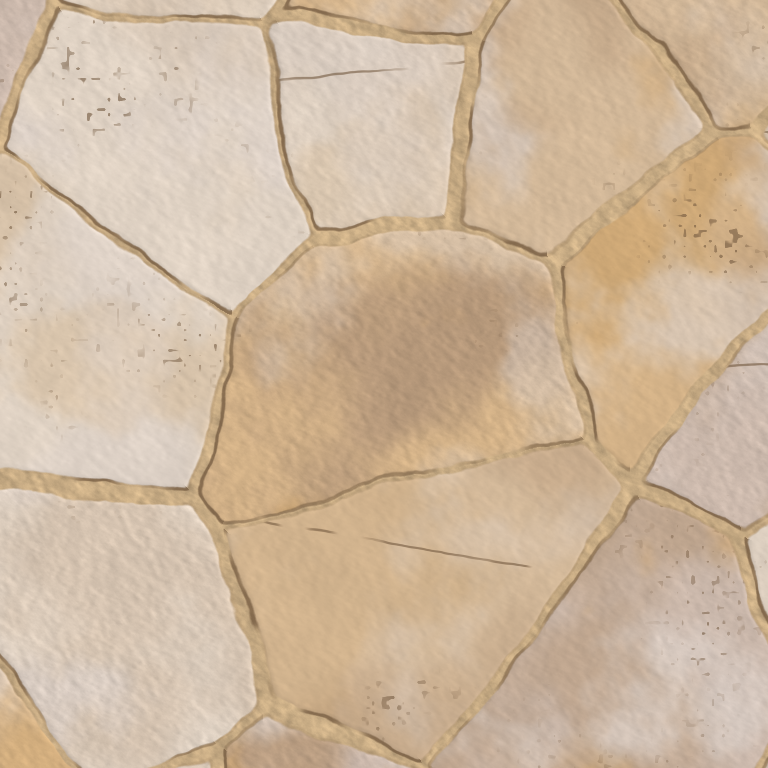
This texture is drawn by a three.js fragment shader. Its source:

```glsl
// Sunlit crazy paving: irregular pale sandstone slabs set in sandy mortar.
varying vec2 vUv;

const float SLABS_ACROSS = 3.1;
const float JITTER = 0.86;
const float JOINT_MIN = 0.004;      // half widths of the mortar joints
const float JOINT_MAX = 0.012;
const float CORNER_ROUND = 0.008;
const float EDGE_SOFT = 0.0016;
const float GRAIN_RELIEF = 0.17;
const float CRACK_SHARE = 0.35;
const vec2 SHADOW_DIR = vec2(-0.83, -0.56);
const vec3 MAUVE = vec3(0.795, 0.722, 0.672);
const vec3 CREAM = vec3(0.875, 0.822, 0.765);
const vec3 SAND = vec3(0.825, 0.722, 0.600);
const vec3 HONEY = vec3(0.825, 0.695, 0.530);
const vec3 BROWN_STAIN = vec3(0.710, 0.595, 0.480);
const vec3 GOLD_STAIN = vec3(0.790, 0.625, 0.400);
const vec3 PALE_BLOOM = vec3(0.860, 0.815, 0.785);
const vec3 MORTAR = vec3(0.785, 0.675, 0.520);
const vec3 SHADOW = vec3(0.440, 0.340, 0.240);

vec3 hash3(vec2 p) {
  vec3 q = fract(vec3(p.xyx) * vec3(0.1031, 0.1030, 0.0973));
  q += dot(q, q.yxz + 33.33);
  return fract((q.xxy + q.yzz) * q.zyx);
}

float noise(vec2 p) {
  vec2 i = floor(p), f = fract(p);
  f = f * f * (3.0 - 2.0 * f);
  vec2 e = vec2(0.0, 1.0);
  return mix(mix(hash3(i).x, hash3(i + e.yx).x, f.x),
             mix(hash3(i + e.xy).x, hash3(i + e.yy).x, f.x), f.y);
}

float fbm(vec2 p) {
  float sum = 0.0, amp = 0.5;
  for (int i = 0; i < 5; i++) {
    sum += amp * noise(p);
    p = mat2(1.6, 1.2, -1.2, 1.6) * p + 17.3;
    amp *= 0.5;
  }
  return sum;
}

float smoothMin(float a, float b, float k) {
  float h = max(k - abs(a - b), 0.0) / k;
  return min(a, b) - 0.25 * h * h * k;
}

vec2 slabCentre(vec2 id) {
  return id + 0.5 + JITTER * (hash3(id + 61.0).xy - 0.5);
}

// Signed distance to the slab edge (positive inside), its outward normal and the slab id
float slabEdge(vec2 p, out vec2 normal, out vec2 id) {
  vec2 q = p * SLABS_ACROSS, base = floor(q);
  float nearest = 1e3;
  for (int y = -2; y <= 2; y++)
    for (int x = -2; x <= 2; x++) {
      vec2 cell = base + vec2(x, y);
      float d = distance(q, slabCentre(cell));
      if (d < nearest) { nearest = d; id = cell; }
    }
  vec2 own = slabCentre(id);
  float edge = 1e3, closest = 1e3;
  for (int y = -2; y <= 2; y++)
    for (int x = -2; x <= 2; x++) {
      if (x == 0 && y == 0) continue;
      vec2 cell = id + vec2(x, y), other = slabCentre(cell);
      vec2 n = normalize(other - own);
      float joint = mix(JOINT_MIN, JOINT_MAX, hash3(id + cell + 7.0).x);
      joint *= 0.6 + 0.8 * noise(p * 7.0);
      float d = dot(0.5 * (own + other) - q, n) / SLABS_ACROSS - joint;
      if (d < closest) { closest = d; normal = n; }
      edge = smoothMin(edge, d, CORNER_ROUND);
    }
  return edge;
}

// Slanted pitted grain, lit as a relief
float grain(vec2 p) {
  vec2 g = mat2(0.8, 0.6, -0.6, 0.8) * p * vec2(75.0, 125.0);
  return fbm(g) - fbm(g + vec2(0.35, 0.55));
}

vec3 slabColour(vec2 p, vec2 id) {
  vec3 kind = hash3(id + 23.0), wear = hash3(id + 91.0);
  vec3 col = kind.x < 0.36 ? MAUVE : kind.x < 0.62 ? CREAM : kind.x < 0.84 ? SAND : HONEY;
  float clean = kind.x >= 0.36 && kind.x < 0.62 ? 0.3 : 1.0;
  vec2 s = p + kind.yz * 19.0;      // stains break off at the joints
  float brown = smoothstep(0.42, 0.70, fbm(s * 4.5));
  float gold = smoothstep(0.50, 0.64, fbm(s * 5.0 + 31.0));
  float bloom = smoothstep(0.46, 0.68, fbm(s * 6.0 + 57.0));
  col = mix(col, BROWN_STAIN, brown * clean * mix(0.4, 1.0, wear.x));
  col = mix(col, GOLD_STAIN, gold * clean * mix(0.1, 0.85, wear.y));
  col = mix(col, PALE_BLOOM, bloom * mix(0.3, 0.75, wear.z));
  col *= 1.0 + 0.07 * (fbm(s * 22.0) - 0.48);
  col *= 1.0 + GRAIN_RELIEF * mix(0.45, 1.0, wear.x) * grain(p);
  // Sparse dark specks gathered in patches
  float specks = smoothstep(0.80, 0.90, noise(s * 150.0)) * smoothstep(0.54, 0.72, fbm(s * 5.0 + 83.0));
  col = mix(col, SHADOW, 0.6 * specks);
  // Hairline crack running across some slabs
  vec2 c = p - slabCentre(id) / SLABS_ACROSS;
  float line = abs(c.y - c.x * (wear.y - 0.5) * 0.5 - 0.012 * (fbm(s * 12.0) - 0.5));
  float crack = (1.0 - smoothstep(0.0006, 0.0024, line)) * smoothstep(0.25, 0.5, noise(s * 28.0));
  return mix(col, SHADOW, 0.6 * crack * step(wear.z, CRACK_SHARE));
}

void main() {
  // Bend and chip the slab outlines
  vec2 bend = vec2(fbm(vUv * 4.0), fbm(vUv * 4.0 + 41.0)) - 0.5;
  vec2 chips = vec2(fbm(vUv * 38.0), fbm(vUv * 38.0 + 13.0)) - 0.5;
  vec2 normal, id;
  float edge = slabEdge(vUv + 0.07 * bend + 0.007 * chips, normal, id);

  float facing = dot(normal, SHADOW_DIR);
  vec3 slab = slabColour(vUv, id);
  float rim = 1.0 - smoothstep(0.0, 0.007, edge);
  slab *= 1.0 - 0.07 * facing * rim;

  vec3 mortar = MORTAR * (1.0 + 0.22 * (fbm(vUv * 60.0) - 0.5) + 0.25 * grain(vUv + 5.0));
  vec3 col = mix(mortar, slab, smoothstep(-EDGE_SOFT, EDGE_SOFT, edge));

  // Thin broken shadow under the slab edges that face away from the light
  float band = 1.0 - smoothstep(0.0008, 0.0036, abs(edge + 0.0012));
  float depth = mix(0.12, 0.75, smoothstep(-0.2, 0.7, facing));
  col = mix(col, SHADOW, band * depth * smoothstep(0.15, 0.6, noise(vUv * 24.0 + 3.0)));
  gl_FragColor = vec4(col, 1.0);
}
```
